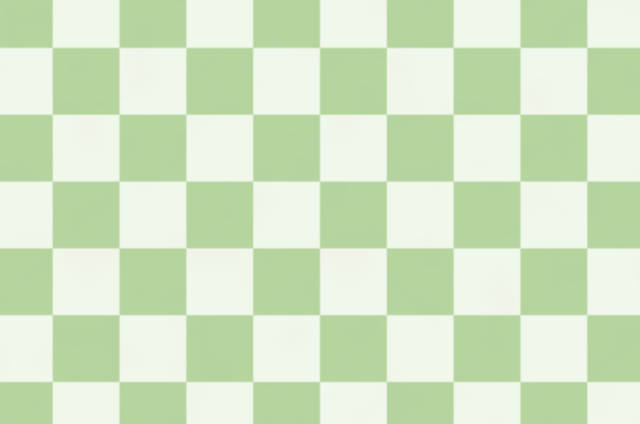
Write a Shadertoy shader that draws this pattern.

```glsl
vec2 hashGradient(vec2 cell) {
    float h = fract(sin(dot(cell, vec2(127.1, 311.7))) * 43758.5);
    return vec2(cos(6.2832 * h), sin(6.2832 * h));
}

float gradientNoise(vec2 p) {
    vec2 i = floor(p), f = fract(p);
    vec2 u = f * f * f * (f * (f * 6.0 - 15.0) + 10.0);
    vec2 e = vec2(0.0, 1.0);
    float low = mix(dot(hashGradient(i), f), dot(hashGradient(i + e.yx), f - e.yx), u.x);
    float high = mix(dot(hashGradient(i + e.xy), f - e.xy), dot(hashGradient(i + 1.0), f - 1.0), u.x);
    return mix(low, high, u.y);
}

void mainImage(out vec4 fragColor, in vec2 fragCoord) {
    // One unit per square, with a vertical seam on the canvas centre
    vec2 p = (fragCoord - iResolution.xy * vec2(0.5, 0.099)) / (0.1576 * iResolution.y);

    // Signed distance to the seams, alternating in sign from square to square
    vec2 seam = abs(mod(p - 0.5, 2.0) - 1.0) - 0.5;
    float softness = max(0.022, 0.75 / (0.1576 * iResolution.y));
    vec2 wave = smoothstep(-softness, softness, seam) * 2.0 - 1.0;
    float green = 0.5 + 0.5 * wave.x * wave.y;

    // Faint warm blotches on the pale squares
    float warmth = smoothstep(0.1, 0.5, gradientNoise(p * 1.3 + 7.0));
    vec3 pale = vec3(0.94, 0.97, 0.92) + warmth * vec3(0.004, -0.01, -0.008);
    vec3 leaf = vec3(0.71, 0.83, 0.62) + 0.005 * gradientNoise(p * 2.1);

    fragColor = vec4(mix(pale, leaf, green), 1.0);
}
```
